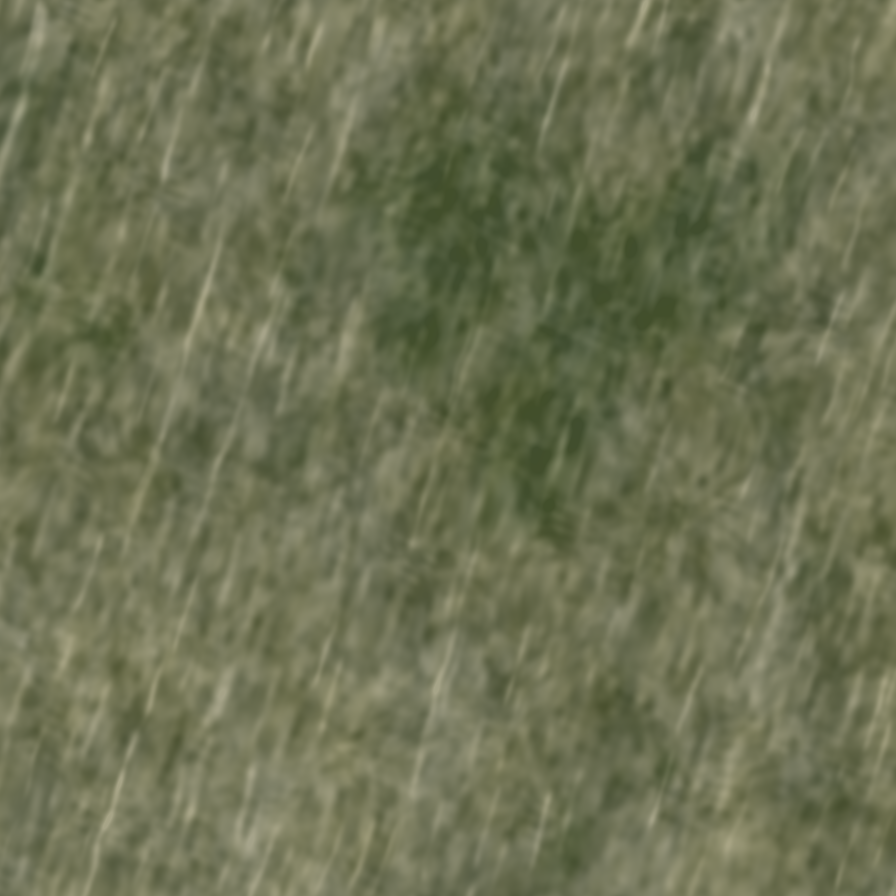
A WebGL 2 fragment shader for this texture:

```glsl
#version 300 es
precision highp float;
// Weathered meadow: soft mottled grass with pale, slanting dry blades.

uniform vec2 u_resolution;
out vec4 fragColor;

const vec3 BASE_COLOR = vec3(0.432, 0.444, 0.328);
const vec3 TONE_STEP = vec3(0.067, 0.060, 0.061);   // colour change per unit of tone
const vec3 LUSH_TINT = vec3(-0.020, 0.002, -0.016); // added in dark hollows
const vec3 DRY_TINT = vec3(0.005, 0.002, -0.012);   // straw against grey
const vec2 BLADE_DIR = vec2(0.309, 0.951);
const vec2 HOLLOW_CENTER = vec2(0.63, 0.62);
const float HOLLOW_RADIUS = 0.30;
const float HOLLOW_DEPTH = 1.15;
const float PATCH_GAIN = 1.0;
const float TUFT_GAIN = 0.95;
const float GRAIN_GAIN = 1.2;
const float LONG_BLADE_GAIN = 2.3;
const float SHORT_BLADE_GAIN = 1.6;
const float TONE_BIAS = 0.22;

float hash(vec2 p) {
    return fract(sin(dot(p, vec2(127.1, 311.7))) * 43758.5453);
}

// Smooth value noise in -1..1
float noise(vec2 p) {
    vec2 i = floor(p);
    vec2 f = fract(p);
    f = f * f * (3.0 - 2.0 * f);
    float low = mix(hash(i), hash(i + vec2(1.0, 0.0)), f.x);
    float high = mix(hash(i + vec2(0.0, 1.0)), hash(i + vec2(1.0, 1.0)), f.x);
    return 2.0 * mix(low, high, f.y) - 1.0;
}

// Tapered blades, one per cell; p.x runs across them and p.y along them
float blades(vec2 p, vec2 cellSize, float width, float density, float seed) {
    float sum = 0.0;
    float lane = floor(p.x / cellSize.x);
    for (int k = -1; k <= 1; k++) {
        float id = lane + float(k);
        float along = p.y / cellSize.y + hash(vec2(id, seed));
        vec2 cell = vec2(id, floor(along) + seed);
        float t = fract(along);
        float center = (id + 0.15 + 0.7 * hash(cell + 3.7)) * cellSize.x;
        float lean = (hash(cell + 8.3) - 0.5) * 0.10 * cellSize.y;
        float offset = p.x - center - lean * (t - 0.5);
        float halfWidth = width * (0.7 + 0.6 * hash(cell + 5.1));
        float profile = exp(-offset * offset / (halfWidth * halfWidth));
        float taper = smoothstep(0.0, 0.2, t) * smoothstep(1.0, 0.8, t);
        float present = step(hash(cell + 1.9), density);
        sum += present * profile * taper * (0.5 + 0.5 * hash(cell + 6.4));
    }
    return sum;
}

void main() {
    vec2 uv = gl_FragCoord.xy / min(u_resolution.x, u_resolution.y);
    vec2 p = vec2(dot(uv, vec2(BLADE_DIR.y, -BLADE_DIR.x)), dot(uv, BLADE_DIR));

    // Bend the blade space a little so that rows do not line up
    vec2 q = p + vec2(0.006, 0.012) * vec2(noise(p * 11.0 + 4.0), noise(p * 13.0 + 31.0));

    // Broad light and dark patches around a lush hollow
    vec2 toHollow = (uv - HOLLOW_CENTER) / HOLLOW_RADIUS;
    float hollow = exp(-dot(toHollow, toHollow));
    float ground = PATCH_GAIN * (0.6 * noise(q * vec2(5.0, 3.5) + 17.0)
                 + 0.7 * noise(q * vec2(12.0, 8.0) + 43.0));
    ground += 0.28 - HOLLOW_DEPTH * hollow;

    // Tufts and fine grain, stretched along the blades
    float tufts = 0.7 * noise(q * vec2(42.0, 19.0) + 9.0)
                + 0.6 * noise(mat2(0.9, 0.4, -0.4, 0.9) * q * 40.0 + 61.0);
    float grain = 0.8 * noise(q * vec2(88.0, 42.0) + 23.0)
                + 0.5 * noise(mat2(0.8, -0.6, 0.6, 0.8) * q * 88.0 + 71.0);

    // Pale blades, broken into flecks and sparser in the hollow
    float wear = 0.85 + 0.6 * noise(p * vec2(40.0, 26.0) + 83.0)
               + 0.4 * noise(p * vec2(70.0, 55.0) + 29.0);
    vec2 bladePos = p;
    bladePos.x += 0.004 * noise(p * 9.0 + 51.0) + 0.0025 * noise(p * vec2(20.0, 32.0) + 37.0);
    float straw = LONG_BLADE_GAIN * blades(bladePos, vec2(0.070, 0.45), 0.0060, 0.55, 2.0)
                + SHORT_BLADE_GAIN * blades(bladePos, vec2(0.030, 0.11), 0.0050, 0.55, 57.0);
    straw *= max(wear, 0.1) * (1.0 - 0.7 * hollow);

    // Tone and tint
    float tone = ground + TUFT_GAIN * tufts + GRAIN_GAIN * grain + straw - TONE_BIAS;
    tone = clamp(tone, -2.3, 3.3);
    float lush = smoothstep(0.1, -1.2, ground + 0.3 * tufts);
    float dry = noise(q * vec2(16.0, 10.0) + 97.0) + 0.7 * noise(q * vec2(60.0, 32.0) + 13.0);
    vec3 color = BASE_COLOR + TONE_STEP * tone + LUSH_TINT * lush + DRY_TINT * dry;
    fragColor = vec4(color, 1.0);
}
```
